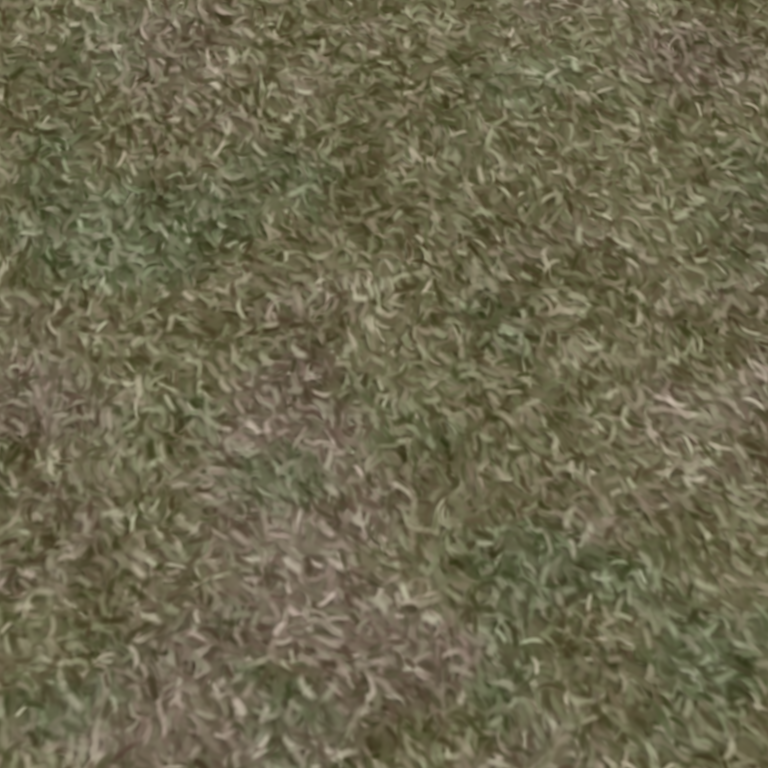
Give the GLSL for this texture, as a three.js fragment shader.

```glsl
varying vec2 vUv;

const float CELLS = 33.0;          // blade cells across the near edge
const float RECEDE = 0.50;         // how much finer the far edge gets
const int LAYERS = 7;
const float HALF_LENGTH = 0.80;    // blade sizes, in cells
const float HALF_WIDTH = 0.29;
const float BEND = 0.50;
const float OPACITY = 0.72;
const float LEAN_NEAR = -0.95;     // main blade direction, in radians
const float LEAN_FAR = -0.6;
const float LEAN_SPREAD = 1.7;
const float DARKEST = -0.20;       // blade light against the turf
const float LIGHTEST = 0.21;
const float SHADOW = 0.08;
const float CLUMP = 0.17;          // light and dark tufts
const vec3 OLIVE = vec3(0.447, 0.428, 0.318);
const vec3 STRAW = vec3(0.475, 0.430, 0.362);
const vec3 GREEN = vec3(0.405, 0.420, 0.312);

vec4 hash4(vec2 p) {
  vec4 q = fract(p.xyxy * vec4(0.1031, 0.1030, 0.0973, 0.1099));
  q += dot(q, q.wzxy + 33.33);
  return fract((q.xxyz + q.yzzw) * q.zywx);
}

float valueNoise(vec2 p) {
  vec2 i = floor(p), f = fract(p);
  f = f * f * (3.0 - 2.0 * f);
  float low = mix(hash4(i).x, hash4(i + vec2(1.0, 0.0)).x, f.x);
  float high = mix(hash4(i + vec2(0.0, 1.0)).x, hash4(i + 1.0).x, f.x);
  return mix(low, high, f.y);
}

float fbm(vec2 p) {
  float sum = 0.0, amp = 0.5;
  for (int i = 0; i < 4; i++) {
    sum += amp * valueNoise(p);
    p = mat2(1.6, 1.2, -1.2, 1.6) * p + 7.3;
    amp *= 0.55;
  }
  return sum / 1.01;
}

float blob(vec2 p, vec2 center, vec2 radius) {
  vec2 d = (p - center) / radius;
  return exp(-dot(d, d));
}

// Broad patches of olive, dry and green turf with tufts of light and dark
vec3 turfColour(vec2 p) {
  float dry = fbm(p * vec2(6.0, 9.0) + 3.7) - 0.5
            + 0.30 * blob(p, vec2(0.32, 0.22), vec2(0.28, 0.20))
            + 0.12 * blob(p, vec2(0.05, 0.45), vec2(0.20, 0.15));
  float lush = fbm(p * vec2(7.0, 10.0) + 21.4) - 0.5
             + 0.27 * blob(p, vec2(0.14, 0.70), vec2(0.17, 0.08))
             + 0.27 * blob(p, vec2(0.84, 0.18), vec2(0.18, 0.14));
  vec3 col = mix(OLIVE, STRAW, smoothstep(-0.05, 0.36, dry));
  col = mix(col, GREEN, 0.85 * smoothstep(0.02, 0.38, lush));
  vec2 slant = mat2(0.77, 0.64, -0.64, 0.77) * p;
  return col + CLUMP * (fbm(slant * vec2(22.0, 15.0) + 40.0) - 0.5);
}

// Soft bent stroke: x is its coverage, y the shade along its lower side
vec2 bladeMask(vec2 d, float angle, float bend, float size, float girth) {
  float c = cos(angle), s = sin(angle);
  vec2 q = vec2(c * d.x + s * d.y, c * d.y - s * d.x);
  float along = abs(q.x) / (HALF_LENGTH * size);
  float across = q.y - bend * (q.x * q.x - 0.12);
  float width = HALF_WIDTH * girth;
  float ends = 1.0 - smoothstep(0.35, 1.0, along);
  float body = 1.0 - smoothstep(0.0, 1.0, abs(across) / width);
  float shade = 1.0 - smoothstep(0.0, 1.0, abs(across + width) / width);
  return vec2(body, shade) * ends;
}

void main() {
  // Ground coordinates, finer toward the far edge
  float depth = 1.0 + RECEDE * vUv.y;
  vec2 ground = vec2((vUv.x - 0.5) * depth, vUv.y + 0.5 * RECEDE * vUv.y * vUv.y);
  vec2 grid = ground * CELLS + 100.0;

  vec3 turf = turfColour(vUv);
  float lean = mix(LEAN_NEAR, LEAN_FAR, vUv.y) + 1.6 * (fbm(ground * 7.0 + 60.0) - 0.5);
  vec3 col = turf - 0.04;

  // Overlapping blades, one per cell and layer
  for (int layer = 0; layer < LAYERS; layer++) {
    float k = float(layer);
    vec2 p = grid + k * vec2(0.37, 0.61);
    vec2 home = floor(p);
    for (int y = -1; y <= 1; y++) {
      for (int x = -1; x <= 1; x++) {
        vec2 cell = home + vec2(float(x), float(y));
        vec4 r = hash4(cell + k * 37.0);
        vec4 t = hash4(cell + k * 53.0 + 211.0);
        float angle = lean + LEAN_SPREAD * (r.z + t.z - 1.0);
        vec2 mask = bladeMask(p - cell - r.xy, angle, BEND * (2.0 * r.w - 1.0),
                              mix(0.55, 1.10, t.x), mix(0.70, 1.20, fract(t.x * 7.0)));
        float light = mix(DARKEST, LIGHTEST, t.y) + 0.10 * smoothstep(0.9, 1.0, t.y);
        vec3 hue = 0.045 * (t.w - 0.5) * vec3(1.0, -0.3, 0.6);
        col *= 1.0 - SHADOW * mask.y * t.y;
        col = mix(col, turf + light + hue, OPACITY * mask.x);
      }
    }
  }

  gl_FragColor = vec4(clamp(col, 0.0, 1.0), 1.0);
}
```
